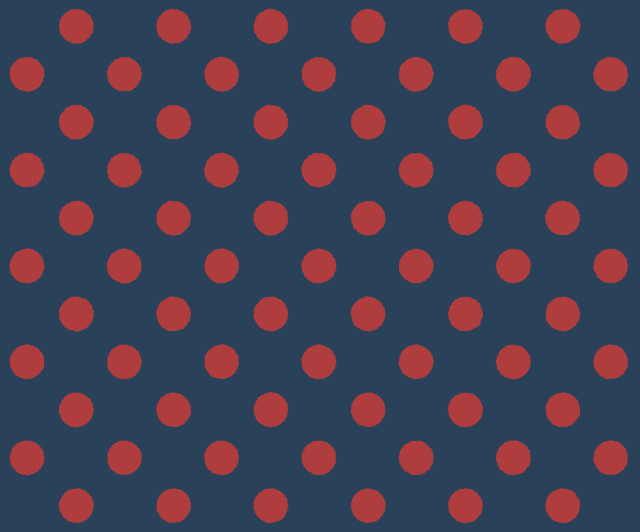
This pattern is drawn by a Shadertoy shader. Its source:

```glsl
// Staggered red polka dots with slightly frayed rims on a navy ground.
// Lengths are fractions of the canvas width.
#define PITCH vec2(0.1520, 0.0749)
#define FIRST_DOT vec2(0.1193, 0.0411)
#define ROW_SHIFT 0.493
#define DOT_RADIUS 0.0269
#define FRAY_DEPTH 0.0018
#define FRAY_CELLS 400.0
#define NAVY vec3(0.165, 0.259, 0.349)
#define RED vec3(0.690, 0.240, 0.243)

float hash(vec2 p) {
    return fract(sin(dot(p, vec2(12.9898, 78.233))) * 43758.5453);
}

// Smoothly interpolated lattice noise in 0..1
float valueNoise(vec2 p) {
    vec2 cell = floor(p);
    vec2 t = fract(p);
    t = t * t * (3.0 - 2.0 * t);
    float low = mix(hash(cell), hash(cell + vec2(1.0, 0.0)), t.x);
    float high = mix(hash(cell + vec2(0.0, 1.0)), hash(cell + vec2(1.0)), t.x);
    return mix(low, high, t.y);
}

// Signed distance to the nearest dot, alternate rows shifted sideways
float dotDistance(vec2 p) {
    vec2 q = p - FIRST_DOT;
    float row = floor(q.y / PITCH.y + 0.5);
    q.y -= row * PITCH.y;
    q.x -= mod(row, 2.0) * ROW_SHIFT * PITCH.x;
    q.x -= PITCH.x * floor(q.x / PITCH.x + 0.5);
    return length(q) - DOT_RADIUS;
}

void mainImage(out vec4 fragColor, in vec2 fragCoord) {
    vec2 p = fragCoord / iResolution.x;
    float pixel = 1.0 / iResolution.x;

    // Roughen the rim, then blend across about one pixel
    float fray = (valueNoise(p * FRAY_CELLS) - 0.5) * FRAY_DEPTH;
    float edge = dotDistance(p) + fray;
    float coverage = 1.0 - smoothstep(-0.75 * pixel, 0.75 * pixel, edge);

    fragColor = vec4(mix(NAVY, RED, coverage), 1.0);
}
```
